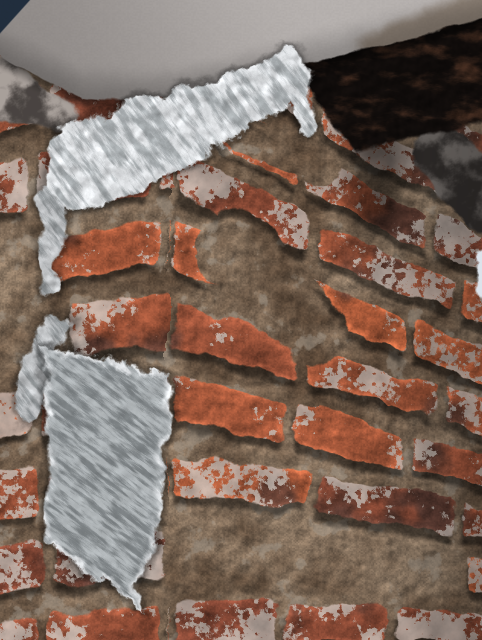
A Shadertoy shader for this texture:

```glsl
float hash(vec2 p) {
    return fract(sin(dot(p, vec2(127.1, 311.7))) * 43758.5453);
}

float noise(vec2 p) {
    vec2 i = floor(p), f = fract(p);
    f = f * f * (3.0 - 2.0 * f);
    return mix(mix(hash(i), hash(i + vec2(1, 0)), f.x),
               mix(hash(i + vec2(0, 1)), hash(i + vec2(1, 1)), f.x), f.y);
}

float fbm(vec2 p) {
    float sum = 0.0, amp = 0.5;
    for (int i = 0; i < 5; i++) {
        sum += amp * noise(p);
        p = mat2(1.6, 1.2, -1.2, 1.6) * p + 7.3;
        amp *= 0.5;
    }
    return sum;
}

// Capsule whose radius runs from ra to rb
float capsule(vec2 p, vec2 a, vec2 b, float ra, float rb) {
    float t = clamp(dot(p - a, b - a) / dot(b - a, b - a), 0.0, 1.0);
    return length(p - mix(a, b, t)) - mix(ra, rb, t);
}

// Signed distance to the nearest brick on the two faces of the pier
float brickDistance(vec2 p, out vec2 id) {
    float d = p.x - 0.265;
    float v = d > 0.0 ? p.y + d * 0.9 * (p.y + 0.3 * d - 0.15) : p.y - 0.12 * d;
    float row = floor((v + 0.04) / 0.12);
    float width = d > 0.0 ? 0.17 + 0.08 * hash(vec2(row, 3.0)) : 0.19;
    float u = d + (d < 0.0 ? 0.06 * (hash(vec2(row, 8.0)) - 0.5) : 0.0);
    float column = floor(u / width);
    id = vec2(column, row);
    float r = hash(id + 4.7);
    vec2 c = vec2(u - (column + 0.5) * width, v - row * 0.12 - 0.02);
    c.y += c.x * (r - 0.5) * 0.16;
    vec2 e = abs(c) - vec2(width * 0.5 - 0.017, 0.023 + 0.011 * r);
    float brick = length(max(e, 0.0)) + min(max(e.x, e.y), 0.0) - 0.009;
    // Hollows filled with mortar
    float hollow = min(capsule(p, vec2(0.37, 0.61), vec2(0.49, 0.48), 0.065, 0.05),
                       capsule(p, vec2(0.36, 0.80), vec2(0.50, 0.74), 0.025, 0.03));
    brick = max(brick, -hollow);
    return hash(id + 21.3) < 0.1 ? 0.05 : brick;
}

void mainImage(out vec4 fragColor, in vec2 fragCoord) {
    vec2 p = fragCoord / iResolution.y;
    float broad = fbm(p * 9.0), mid = fbm(p * 34.0 + 5.0), fine = fbm(p * 130.0);
    vec2 warp = vec2(fbm(p * 24.0 + 11.0), fbm(p * 24.0 + 37.0)) - 0.48;
    vec2 q = p + 0.024 * warp + 0.006 * (vec2(fine, mid) - 0.48);
    float relief = fbm(p * 55.0) - fbm(p * 55.0 + vec2(-0.25, 0.4));
    float grit = noise(p * 420.0) - 0.5;

    // Mortar
    vec3 color = mix(vec3(0.34, 0.27, 0.21), vec3(0.56, 0.48, 0.40), smoothstep(0.2, 0.7, broad * 0.6 + mid * 0.4));
    color *= 1.0 + 0.7 * relief + 0.2 * grit;
    color = mix(color, vec3(0.62, 0.58, 0.53), 0.5 * smoothstep(0.6, 0.7, mid));

    // Bricks, with shade under each and worn whitewash
    vec2 id, above;
    float brick = brickDistance(q, id);
    float cover = brickDistance(q + vec2(0.003, 0.014), above);
    color *= 1.0 - 0.48 * smoothstep(0.006, -0.008, cover);
    float tone = hash(id + 9.1);
    vec3 clay = mix(vec3(0.46, 0.25, 0.19), vec3(0.68, 0.36, 0.23), tone);
    clay = mix(clay, vec3(0.28, 0.20, 0.18), 0.75 * smoothstep(0.5, 0.68, broad + 0.15 * (0.5 - tone)));
    clay *= 0.72 + 0.6 * mid + 0.6 * relief + 0.16 * grit;
    clay *= 1.0 + 0.2 * smoothstep(-0.012, 0.0, brick);
    float wash = fbm(p * 17.0 + 60.0) * 0.6 + fine * 0.4 + 0.1 * (hash(id + 2.0) - 0.5);
    wash += 0.07 * smoothstep(0.18, 0.02, p.x) + 0.05 * smoothstep(0.5, 0.7, p.x);
    clay = mix(clay, vec3(0.74, 0.70, 0.67) * (0.8 + 0.4 * mid), 0.85 * smoothstep(0.53, 0.60, wash));
    color = mix(color, clay, smoothstep(0.002, -0.002, brick));

    // Grey stones at the upper left and right
    float stone = min(capsule(q, vec2(0.0, 0.86), vec2(0.09, 0.82), 0.05, 0.025),
                      capsule(q, vec2(0.69, 0.76), vec2(0.76, 0.69), 0.045, 0.055));
    vec3 rock = mix(vec3(0.26, 0.24, 0.23), vec3(0.60, 0.57, 0.55), smoothstep(0.3, 0.65, mid));
    color = mix(color, rock * (p.x > 0.4 ? 0.75 : 1.1), smoothstep(0.003, -0.003, stone));

    // Recess beside the pier
    color *= 1.0 - 0.5 * smoothstep(0.07, 0.0, capsule(p, vec2(0.59, 0.76), vec2(0.59, 0.67), 0.01, 0.0));
    color *= 1.0 - 0.22 * smoothstep(0.52, 0.75, p.x);

    // Dark beam
    float ceilingLine = max(max(0.91 - 0.5 * p.x, 0.845), 0.845 + 0.26 * (p.x - 0.27));
    float beam = max(0.765 + 0.24 * (q.x - 0.56) - q.y, 0.47 + 0.8 * (0.87 - q.y) - q.x);
    vec3 wood = mix(vec3(0.06, 0.045, 0.04), vec3(0.23, 0.15, 0.11), smoothstep(0.42, 0.75, fbm(p * vec2(22.0, 50.0))));
    color = mix(color, wood * (1.0 + relief), smoothstep(0.004, -0.004, beam));

    // Smooth ceiling with a damp stain and a dark corner
    float ceiling = ceilingLine + 0.012 * (mid - 0.48) - p.y;
    vec3 paint = mix(vec3(0.56, 0.54, 0.53), vec3(0.71, 0.69, 0.68), smoothstep(0.0, 0.55, p.x + 0.3 * (p.y - 0.9)));
    float stain = capsule(q, vec2(0.58, 0.93), vec2(0.76, 0.985), 0.01, 0.025);
    paint = mix(paint, vec3(0.50, 0.44, 0.38), 0.7 * smoothstep(0.02, -0.005, stain));
    paint *= 0.78 + 0.22 * smoothstep(0.0, 0.06, -ceiling);
    paint = mix(paint, vec3(0.13, 0.18, 0.24), smoothstep(0.002, -0.002, p.x + 0.9 * (1.0 - p.y) - 0.047));
    color *= 1.0 - 0.45 * smoothstep(0.025, 0.0, ceiling);
    color = mix(color, paint * (1.0 + 0.03 * grit), smoothstep(0.002, -0.002, ceiling));

    // White plaster over the shoulder, with runs down the left edge
    vec2 r = p + 0.045 * warp + 0.012 * (vec2(mid, fine) - 0.48);
    float shoulder = capsule(r, vec2(0.14, 0.745), vec2(0.445, 0.875), 0.07, 0.038);
    shoulder = min(shoulder, capsule(r, vec2(0.45, 0.90), vec2(0.475, 0.81), 0.02, 0.012));
    float runs = capsule(r, vec2(0.085, 0.69), vec2(0.075, 0.55), 0.026, 0.012);
    runs = min(runs, capsule(r, vec2(0.09, 0.49), vec2(0.04, 0.37), 0.018, 0.025));
    float streak = fbm(mat2(0.8, -0.6, 0.6, 0.8) * p * vec2(120.0, 24.0));
    vec3 white = mix(vec3(0.66, 0.68, 0.69), vec3(0.90, 0.91, 0.92), smoothstep(0.28, 0.6, streak));
    white *= 0.97 + 0.45 * relief;
    color *= 1.0 - 0.35 * smoothstep(0.016, 0.0, min(shoulder, runs));
    color = mix(color, white * 0.86, smoothstep(0.003, -0.003, runs));
    color = mix(color, white, smoothstep(0.003, -0.003, shoulder));

    // Scratched grey slab with a broken white rim
    float slab = max(max(0.072 - r.x, r.x - min(0.268, 0.21 + 0.19 * r.y)),
                     max(r.y - 0.475 + 0.22 * r.x, 0.197 - 0.68 * r.x - r.y));
    float scratch = fbm(mat2(0.8, 0.6, -0.6, 0.8) * p * vec2(35.0, 190.0));
    vec3 slate = mix(vec3(0.48, 0.50, 0.51), vec3(0.69, 0.71, 0.72), smoothstep(0.25, 0.68, scratch));
    slate = mix(white, slate * (1.0 + 0.2 * relief), smoothstep(0.002, 0.014, -slab + 0.012 * (mid - 0.5)));
    color *= 1.0 - 0.4 * smoothstep(0.016, 0.0, slab);
    color = mix(color, slate, smoothstep(0.003, -0.003, slab));

    // Bright gap at the right edge
    float gap = capsule(q, vec2(0.757, 0.59), vec2(0.757, 0.54), 0.016, 0.012);
    color = mix(color, vec3(0.86, 0.89, 0.92), smoothstep(0.003, -0.003, gap));

    fragColor = vec4(clamp(color, 0.0, 1.0), 1.0);
}
```
